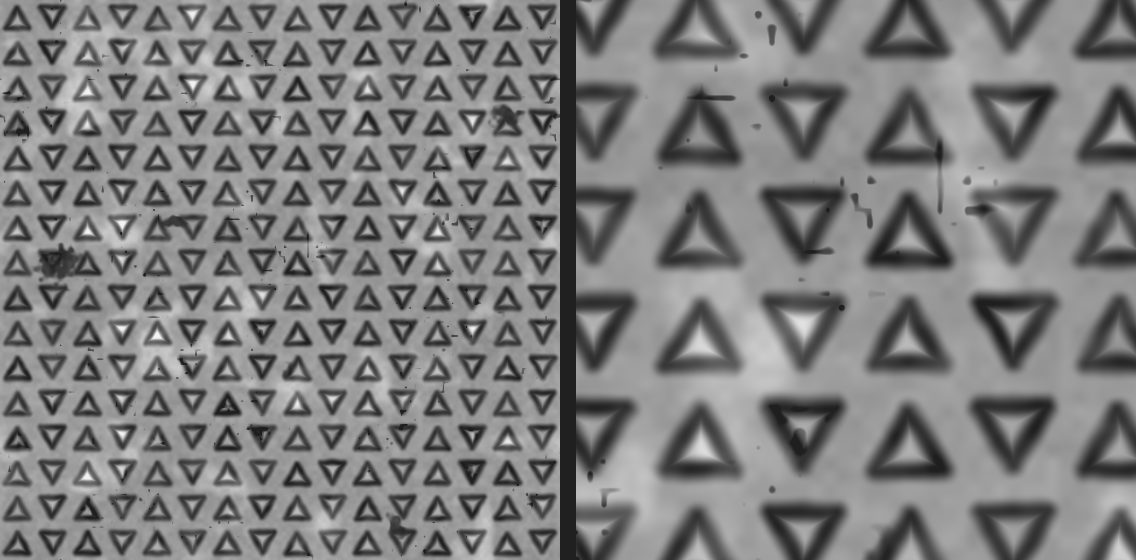
Left, the full canvas; right, a detail of the centre.
Write a WebGL 2 fragment shader that draws this pattern.

```glsl
#version 300 es
precision highp float;
// Worn grey plate of soft dark triangle outlines, columns alternating up and down.

#define REPEATS 16.0       // cells across and down
#define HALF_SIDE 0.32     // triangle half side, in cells
#define LINE_REACH 0.185   // soft outline reach, in cells
#define LINE_DARK 0.43     // outline depth
#define BASE_GREY 0.605    // plate tone
#define CORE_LIGHT 0.05    // extra light inside a triangle
#define GLOW 0.24          // pale worn patches
#define GRAIN 0.05         // fine mottling
#define WARP 0.0022        // outline wobble, in canvas units
#define STAINS 5           // dark blotches
#define STAIN_RADIUS 0.034 // largest blotch, in canvas units

uniform vec2 u_resolution;
out vec4 fragColor;

float hash(vec2 p) {
  vec3 q = fract(vec3(p.xyx) * 0.1031);
  q += dot(q, q.yzx + 33.33);
  return fract((q.x + q.y) * q.z);
}

// Value noise that wraps after a whole number of lattice steps.
float tileNoise(vec2 uv, float period, float seed) {
  vec2 p = uv * period;
  vec2 i = floor(p), f = fract(p);
  vec2 w = f * f * (3.0 - 2.0 * f);
  vec2 a = mod(i, period) + seed, b = mod(i + 1.0, period) + seed;
  return mix(mix(hash(a), hash(vec2(b.x, a.y)), w.x),
             mix(hash(vec2(a.x, b.y)), hash(b), w.x), w.y);
}

// Signed distance to an equilateral triangle pointing up.
float triangleDistance(vec2 p, float r) {
  const float k = 1.7320508;
  p = vec2(abs(p.x) - r, p.y + r / k);
  if (p.x + k * p.y > 0.0) p = vec2(p.x - k * p.y, -k * p.x - p.y) * 0.5;
  p.x -= clamp(p.x, -2.0 * r, 0.0);
  return -length(p) * sign(p.y);
}

// Ragged blotches spread by an additive sequence, shrinking as they go.
float stainMask(vec2 uv) {
  float ragged = tileNoise(uv, 48.0, 71.0) + 0.7 * tileNoise(uv, 110.0, 83.0) - 0.85;
  float mask = 0.0;
  for (int n = 0; n < STAINS; n++) {
    float i = float(n);
    vec2 center = fract(vec2(0.10, 0.525) + i * vec2(0.803, 0.27));
    vec2 offset = fract(uv - center + 0.5) - 0.5;
    float radius = STAIN_RADIUS / (1.0 + 0.35 * i);
    float edge = length(offset * vec2(0.85, 1.1)) / radius + 1.3 * ragged;
    mask = max(mask, 1.0 - smoothstep(0.4, 1.1, edge));
  }
  return mask;
}

void main() {
  vec2 uv = gl_FragCoord.xy / u_resolution;

  // Wobbled cell grid
  vec2 wobble = vec2(tileNoise(uv, 64.0, 11.0), tileNoise(uv, 64.0, 29.0)) - 0.5;
  vec2 grid = (uv + WARP * wobble) * REPEATS;
  vec2 cell = mod(floor(grid), REPEATS);
  vec2 p = fract(grid) - 0.5;

  // Triangle, flipped in every other column
  float odd = mod(cell.x, 2.0);
  p.y = mix(p.y + 0.12, 0.10 - p.y, odd);
  p += 0.02 * (vec2(hash(cell + 41.0), hash(cell + 57.0)) - 0.5);
  float d = triangleDistance(p, HALF_SIDE);
  float falloff = max(1.0 - d * d / (LINE_REACH * LINE_REACH), 0.0);
  float outline = falloff * falloff * falloff;
  float inside = smoothstep(0.03, 0.14, -d);

  // Fading between and along outlines
  float cellTone = hash(cell + 103.0);
  float fade = 0.84 + 0.2 * cellTone + 0.3 * (tileNoise(uv, 56.0, 5.0) - 0.5);

  // Plate tone, pale patches and grain
  float broad = tileNoise(uv, 7.0, 17.0);
  float patches = 0.6 * tileNoise(uv, 14.0, 37.0) + 0.4 * tileNoise(uv, 38.0, 53.0);
  float glow = smoothstep(0.56, 0.88, patches + 0.16 * (broad - 0.5));
  float grain = tileNoise(uv, 128.0, 7.0) + tileNoise(uv, 72.0, 23.0) - 1.0;
  float grey = BASE_GREY + 0.05 * (broad - 0.5) + GRAIN * grain;
  grey += GLOW * glow * (0.65 + 0.7 * inside);
  grey += inside * (CORE_LIGHT + 0.12 * (hash(cell + 137.0) - 0.5));
  grey -= LINE_DARK * outline * fade;

  // Soiled triangles and small specks
  float soiled = step(0.94, hash(cell + 171.0)) * smoothstep(0.04, -0.06, d);
  float speckNoise = tileNoise(uv, 120.0, 91.0);
  float specks = smoothstep(0.85, 0.97, speckNoise);
  float speckArea = smoothstep(0.64, 0.8, tileNoise(uv, 18.0, 61.0));
  grey -= soiled * (0.08 + 0.25 * smoothstep(0.45, 0.8, speckNoise));
  grey -= 0.32 * specks * speckArea;

  // Dark blotches
  grey = mix(grey, 0.17 + 0.06 * grain, 0.85 * stainMask(uv));

  fragColor = vec4(vec3(clamp(grey, 0.12, 0.95)), 1.0);
}
```
